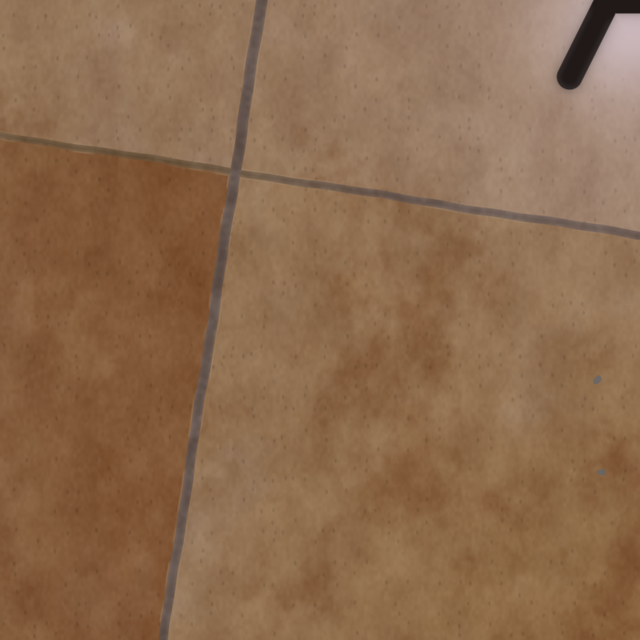
This texture is drawn by a WebGL 2 fragment shader. Its source:

```glsl
#version 300 es
precision highp float;

uniform vec2 u_resolution;
out vec4 fragColor;

// Layout, in canvas units
const float TILE_SIZE = 0.85;
const vec2 JOINT_START = vec2(0.255, 0.789); // where joints meet the bottom and left edges
const vec2 JOINT_SLOPE = vec2(0.154, -0.157);
const vec2 JOINT_HALF_WIDTH = vec2(0.0080, 0.0058);
const float SOFTNESS = 0.0016;

// Colours
const vec3 TAN = vec3(0.565, 0.440, 0.318);
const vec3 RUST = vec3(0.487, 0.322, 0.195);
const vec3 GOLD = vec3(0.550, 0.405, 0.250);
const vec3 BLUSH = vec3(0.600, 0.490, 0.405);
const vec3 GROUT = vec3(0.420, 0.355, 0.325);
const vec3 OLIVE_GROUT = vec3(0.435, 0.345, 0.250);
const vec3 RIM = vec3(0.640, 0.530, 0.420);
const vec3 SHEEN = vec3(0.830, 0.760, 0.790);
const vec3 LEG = vec3(0.125, 0.098, 0.095);
const vec3 FLECK = vec3(0.400, 0.390, 0.390);

// Chair leg and light
const vec2 LEG_FOOT = vec2(0.890, 0.880);
const vec2 LEG_TOP = vec2(0.945, 0.990);
const float LEG_RADIUS = 0.020;
const vec2 SHEEN_CENTRE = vec2(0.985, 0.960);

vec3 hash3(vec2 p) {
  vec3 q = fract(p.xyx * vec3(0.1031, 0.1030, 0.0973));
  q += dot(q, q.yxz + 33.33);
  return fract((q.xxy + q.yzz) * q.zyx);
}

// Smooth cellular noise: cell values blended around scattered points
float cells(vec2 p) {
  vec2 base = floor(p);
  float total = 0.0, weightSum = 0.0;
  for (int y = -1; y <= 1; y++)
    for (int x = -1; x <= 1; x++) {
      vec2 cell = base + vec2(x, y);
      vec3 h = hash3(cell + 57.0);
      vec2 d = cell + 0.2 + 0.6 * h.xy - p;
      float w = exp(-4.5 * dot(d, d));
      total += w * h.z;
      weightSum += w;
    }
  return total / weightSum - 0.5;
}

// Cloudy layers of cells, roughly -0.5 to 0.5
float mottle(vec2 p) {
  float sum = 0.0, amp = 0.5;
  for (int i = 0; i < 5; i++) {
    sum += amp * cells(p);
    p = mat2(1.6, 1.2, -1.2, 1.6) * p + 11.7;
    amp *= 0.62;
  }
  return sum;
}

// Small dark pits, present in a few cells only
float pits(vec2 p) {
  vec3 h = hash3(floor(p) + 131.0);
  vec2 d = (fract(p) - 0.3 - 0.4 * h.xy) * vec2(1.3, 0.8);
  return step(0.82, h.z) * smoothstep(0.28, 0.05, length(d));
}

float capsule(vec2 p, vec2 a, vec2 b) {
  vec2 ab = b - a;
  return length(p - a - ab * clamp(dot(p - a, ab) / dot(ab, ab), 0.0, 1.0));
}

vec3 tileColour(vec2 uv, vec2 id) {
  vec2 shift = id * 7.3;
  float broad = mottle(uv * 4.0 + shift);
  float fine = mottle(uv * vec2(17.0, 13.0) + shift + 40.0);
  float grain = cells(uv * vec2(190.0, 130.0));

  // Every second tile each way is fired darker
  float fired = mod(id.x, 2.0) * mod(id.y, 2.0);
  float upper = mod(id.y + 1.0, 2.0);
  vec3 col = mix(TAN, BLUSH, upper * (0.2 + 0.5 * uv.x));
  col = mix(col, GOLD, (1.0 - upper) * smoothstep(0.65, 0.0, uv.y) * smoothstep(0.2, 0.9, uv.x) * 0.7);
  col = mix(col, RUST, fired * clamp(0.68 + 1.3 * uv.x + 0.9 * broad, 0.0, 1.0));

  // Pale clouds, ruddy stains and grain
  col = mix(col, BLUSH, smoothstep(0.0, 0.35, broad) * 0.65 * (1.0 - 0.6 * fired));
  col = mix(col, RUST, smoothstep(0.02, 0.38, -broad - 0.25 * fine) * 0.65);
  col += vec3(0.10, 0.11, 0.10) * fine + 0.028 * grain;
  return col * (1.0 - 0.10 * pits(uv * 62.0));
}

void main() {
  vec2 uv = gl_FragCoord.xy / u_resolution;
  float edge = max(SOFTNESS, 0.75 / min(u_resolution.x, u_resolution.y));

  // Skewed tile grid with slightly uneven joints
  vec2 grid = uv - JOINT_START - JOINT_SLOPE * uv.yx;
  grid += 0.0009 * sin(uv.yx * vec2(23.0, 19.0)) + 0.0005 * sin(uv.yx * 71.0);
  vec2 id = floor(grid / TILE_SIZE);
  vec2 offset = grid - TILE_SIZE * floor(grid / TILE_SIZE + 0.5);
  vec2 halfWidth = JOINT_HALF_WIDTH * (0.88 + 0.25 * uv.yx);
  vec2 joint = abs(offset) - halfWidth;
  float wear = cells(uv * 34.0);

  // Tiles, worn pale rims, then grout
  vec3 col = tileColour(uv, id);
  float gap = min(joint.x, joint.y);
  col = mix(col, RIM, 0.5 * smoothstep(0.004, 0.0, gap) * smoothstep(-0.1, 0.3, wear));
  vec2 filled = 1.0 - smoothstep(-edge, edge, joint);
  vec3 grout = mix(OLIVE_GROUT, GROUT, max(filled.x, smoothstep(0.25, 0.65, uv.x)));
  grout += 0.07 * wear + 0.05 * cells(uv * 120.0);
  grout *= 1.0 - 0.10 * smoothstep(0.0, 0.006, -gap);
  col = mix(col, grout, max(filled.x, filled.y * 0.9));

  // Two chipped flecks in the glaze
  for (int i = 0; i < 2; i++) {
    vec2 d = uv - vec2(0.934 + 0.006 * float(i), 0.406 - 0.144 * float(i));
    float r = length(d * vec2(1.0, 1.0 + 0.5 * float(i))) + 0.006 * cells(uv * 150.0);
    col = mix(col, FLECK, 0.85 * (1.0 - smoothstep(0.005, 0.008, r)));
  }

  // Window sheen around the leg
  vec2 toSheen = uv - SHEEN_CENTRE;
  float glow = 0.65 * exp(-75.0 * dot(toSheen, toSheen)) + 0.22 * exp(-11.0 * dot(toSheen, toSheen));
  col = mix(col, SHEEN, glow);

  // Leg with a faint lit side, and the seat corner
  float leg = capsule(uv, LEG_FOOT, LEG_TOP) - LEG_RADIUS;
  float seat = capsule(uv, vec2(0.955, 1.005), vec2(1.05, 1.005)) - 0.026;
  float solid = min(leg, seat);
  col *= 1.0 - 0.18 * exp(-max(solid, 0.0) * 130.0);
  vec3 legColour = LEG + 0.06 * smoothstep(-0.012, 0.0, leg) * smoothstep(0.0, 0.02, seat);
  col = mix(col, legColour, 1.0 - smoothstep(-edge, edge, solid));

  fragColor = vec4(clamp(col, 0.0, 1.0), 1.0);
}
```
